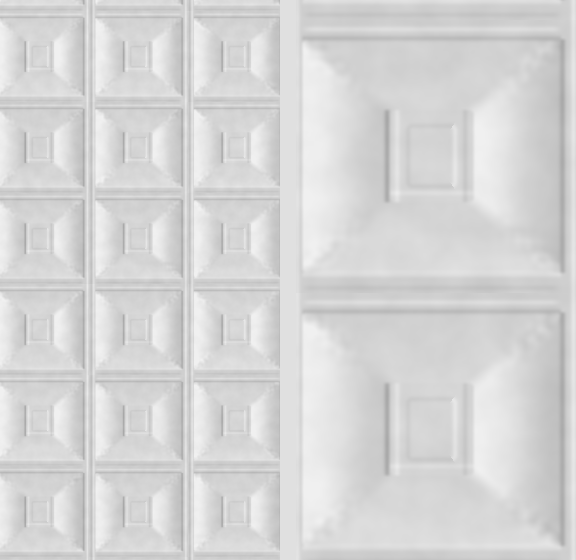
Left, the full canvas; right, a detail of the centre.
Reproduce this pattern procedurally as a WebGL 1 fragment shader.

```glsl
precision highp float;
// Pale embossed panelling: three columns by six rows of pillowed square coffers.
// Each cell is shaded from mitred slopes, a raised central frame and thin ridge
// lines lit from the left; gradient noise adds faint wear that differs per cell.

uniform vec2 u_resolution;

#define PERIOD vec2(0.3516, 0.3252)
#define CELL_CENTER vec2(0.4948, 0.1719)
#define PANEL_HALF vec2(0.154, 0.139)
#define FRAME_HALF vec2(0.050, 0.055)
#define INSET_HALF vec2(0.028, 0.036)
#define BASE_TONE 0.835
#define LINE_WIDTH 0.0050
#define SOFTNESS 0.006
#define WEAR 0.030

float hash(vec2 p) {
  p = fract(p * vec2(0.1031, 0.1137));
  p += dot(p, p.yx + 33.33);
  return fract((p.x + p.y) * p.x * 7.13);
}

vec2 gradient(vec2 cell) {
  float angle = 6.2832 * hash(cell + 17.0);
  return vec2(cos(angle), sin(angle));
}

float gradientNoise(vec2 p) {
  vec2 i = floor(p), f = fract(p);
  vec2 u = f * f * f * (f * (f * 6.0 - 15.0) + 10.0);
  vec2 e = vec2(1.0, 0.0);
  float low = mix(dot(gradient(i), f), dot(gradient(i + e), f - e), u.x);
  float high = mix(dot(gradient(i + e.yx), f - e.yx),
                   dot(gradient(i + 1.0), f - 1.0), u.x);
  return mix(low, high, u.y);
}

// Signed distance to a box with slightly rounded corners.
float box(vec2 p, vec2 halfSize) {
  vec2 d = abs(p) - halfSize + 0.006;
  return length(max(d, 0.0)) + min(max(d.x, d.y), 0.0) - 0.006;
}

float inside(float d) {
  return 1.0 - smoothstep(-0.5 * SOFTNESS, 0.5 * SOFTNESS, d);
}

// Soft stroke centred on zero, never thinner than a pixel.
float stroke(float d, float width) {
  float w = max(width, 1.0 / u_resolution.x);
  return exp(-d * d / (w * w) * 2.0);
}

// Four mitred faces rising from the panel edge to the central frame.
float pillowTone(vec2 p) {
  vec2 t = (abs(p) - FRAME_HALF) / (PANEL_HALF - FRAME_HALF);
  float leftFace = mix(0.785, 0.935, smoothstep(0.0, 0.95, t.x));
  float rightFace = mix(0.935, 0.765, smoothstep(0.05, 1.0, t.x));
  float topFace = mix(0.845, 0.815, clamp(t.y, 0.0, 1.0));
  float bottomFace = mix(0.825, 0.865, clamp(t.y, 0.0, 1.0));
  float sides = p.x < 0.0 ? leftFace : rightFace;
  float ends = mix(bottomFace, topFace, smoothstep(-0.02, 0.02, p.y));
  return mix(ends, sides, smoothstep(-0.16, 0.16, t.x - t.y));
}

// Raised square with a smaller square set inside it.
float frameTone(vec2 p) {
  float tone = BASE_TONE;
  float rim = stroke(box(p, INSET_HALF), LINE_WIDTH);
  tone += rim * (p.x > abs(p.y) * 0.7 ? 0.06 : -0.035);
  tone += 0.05 * stroke(p.x + 0.041, LINE_WIDTH);
  tone -= 0.05 * stroke(p.x - 0.040, LINE_WIDTH);
  tone += 0.035 * stroke(p.y + 0.044, LINE_WIDTH);
  return tone;
}

// Double ridges between columns, flatter bands between rows.
float ridgeTone(vec2 p) {
  float column = smoothstep(-0.012, 0.004, abs(p.x) - PANEL_HALF.x);
  float band = 0.805 + 0.055 * stroke(p.y - 0.151, LINE_WIDTH);
  band -= 0.035 * stroke(p.y + 0.157, LINE_WIDTH);
  float ridge = 0.815 + 0.08 * stroke(p.x - 0.169, LINE_WIDTH);
  ridge += 0.065 * stroke(p.x + 0.160, LINE_WIDTH);
  ridge -= 0.055 * stroke(p.x + 0.169, LINE_WIDTH);
  return mix(band, ridge, column);
}

void main() {
  vec2 uv = gl_FragCoord.xy / u_resolution * vec2(1.0, 2.0);
  vec2 grid = (uv - CELL_CENTER) / PERIOD + 0.5;
  vec2 cell = floor(grid);
  vec2 p = (fract(grid) - 0.5) * PERIOD;

  float panel = box(p, PANEL_HALF);
  float frame = box(p, FRAME_HALF);
  float tone = mix(ridgeTone(p), pillowTone(p), inside(panel));
  tone = mix(tone, frameTone(p), inside(frame));

  // Contact shadows and highlights along the panel and frame edges.
  float alongY = inside(abs(p.y) - PANEL_HALF.y);
  float alongX = inside(abs(p.x) - PANEL_HALF.x);
  float frameSpan = inside(abs(p.y) - FRAME_HALF.y);
  tone -= 0.13 * stroke(p.x - 0.156, LINE_WIDTH) * alongY;
  tone -= 0.07 * stroke(p.y - 0.140, LINE_WIDTH) * alongX;
  tone += 0.055 * stroke(p.y + 0.141, LINE_WIDTH) * alongX;
  tone -= 0.12 * stroke(p.x + 0.053, LINE_WIDTH) * frameSpan;

  // Wear gathers on the mitres; broad mottling shifts from cell to cell.
  vec2 t = (abs(p) - FRAME_HALF) / (PANEL_HALF - FRAME_HALF);
  float mitre = stroke(t.x - t.y, 0.30) * smoothstep(0.1, 0.8, t.x) * inside(panel);
  tone += WEAR * gradientNoise(uv * 26.0 + cell * 5.0);
  tone += WEAR * (0.3 + 2.2 * mitre) * gradientNoise(uv * 75.0 + 9.0);
  tone += 0.012 * (hash(cell + 41.0) - 0.5);

  gl_FragColor = vec4(vec3(clamp(tone, 0.66, 0.94)), 1.0);
}
```
